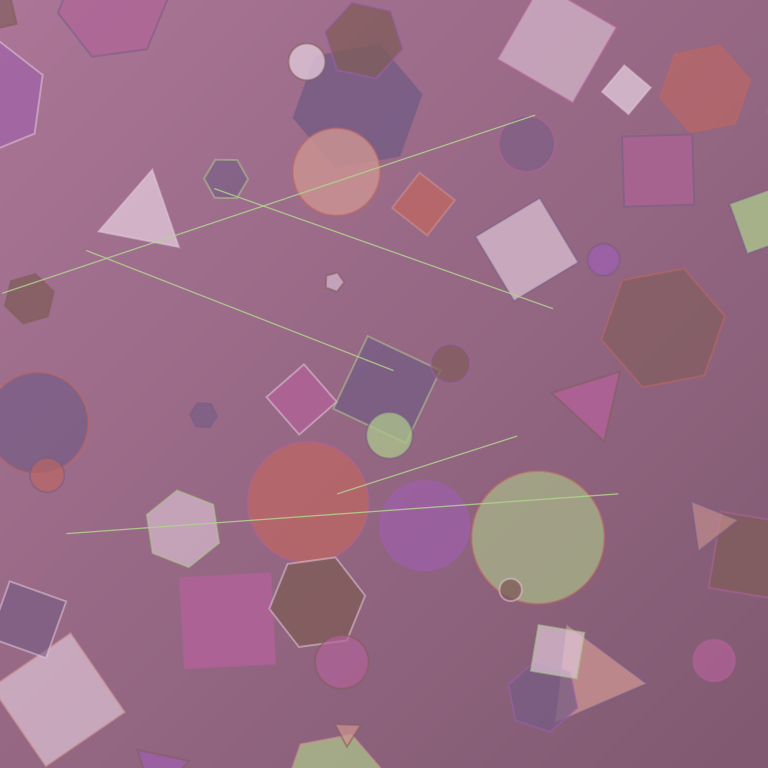
Reproduce this background procedurally as a WebGL 1 fragment shader.

```glsl
precision highp float;

// Translucent outlined circles and polygons scattered over a diagonal mauve
// gradient, crossed by a few hairlines. Shapes sit on a jittered grid and are
// painted from largest to smallest, cycling through a weighted palette.

#define GRID 7.0
#define JITTER 1.3
#define RADIUS_MIN 0.013
#define RADIUS_MAX 0.088
#define FILL_ALPHA_MIN 0.58
#define FILL_ALPHA_MAX 0.82
#define OUTLINE_WIDTH 0.0025
#define OUTLINE_ALPHA 0.55
#define LINE_WIDTH 0.0017
#define LINE_COLOR vec3(0.69, 0.83, 0.55)
#define SEED 17.0

uniform vec2 u_resolution;

const int SHAPE_COUNT = 49; // GRID * GRID
const int LINE_COUNT = 5;
const float SLOTS = 12.0;
const float TAU = 6.28318;

// Four random values in 0..1 from one number.
vec4 hash4(float n) {
  vec4 p = fract(vec4(n) * vec4(0.1031, 0.1030, 0.0973, 0.1099));
  p += dot(p, p.wzxy + 33.33);
  return fract((p.xxyz + p.yzzw) * p.zywx);
}

// Twelve slots; frequent colours own two of them.
vec3 palette(float slot) {
  if (slot < 2.0) return vec3(0.88, 0.78, 0.85);  // pale pink
  if (slot < 4.0) return vec3(0.70, 0.38, 0.60);  // magenta
  if (slot < 5.0) return vec3(0.80, 0.58, 0.57);  // salmon
  if (slot < 6.0) return vec3(0.68, 0.78, 0.55);  // green
  if (slot < 7.0) return vec3(0.75, 0.40, 0.38);  // red
  if (slot < 9.0) return vec3(0.50, 0.36, 0.35);  // brown
  if (slot < 11.0) return vec3(0.46, 0.36, 0.52); // slate
  return vec3(0.62, 0.37, 0.68);                  // violet
}

// Number of sides; zero stands for a circle.
float pickSides(float h) {
  if (h < 0.32) return 0.0;
  if (h < 0.61) return 4.0;
  if (h < 0.80) return 6.0;
  if (h < 0.96) return 3.0;
  return 5.0;
}

float shapeDistance(vec2 p, float radius, float sides, float turn) {
  if (sides < 1.0) return length(p) - radius;
  float sector = TAU / sides;
  float angle = mod(atan(p.y, p.x) + turn, sector) - 0.5 * sector;
  return length(p) * cos(angle) - radius * cos(0.5 * sector);
}

float segmentDistance(vec2 p, vec2 direction, float halfLength) {
  float along = clamp(dot(p, direction), -halfLength, halfLength);
  return length(p - direction * along);
}

// Antialiased coverage of the region where the distance is negative.
float coverage(float d, float pixel) {
  return clamp(0.5 - d / pixel, 0.0, 1.0);
}

void main() {
  float pixel = 1.0 / u_resolution.y;
  vec2 p = gl_FragCoord.xy * pixel;
  vec2 extent = vec2(u_resolution.x * pixel, 1.0);

  // Background, light at the upper left
  vec2 uv = p / extent;
  float shade = 0.5 * (uv.x + 1.0 - uv.y);
  vec3 color = mix(vec3(0.67, 0.46, 0.59), vec3(0.50, 0.35, 0.44), shade);

  // Shapes
  for (int i = 0; i < SHAPE_COUNT; i++) {
    float id = float(i);
    vec4 place = hash4(id + SEED);
    vec4 style = hash4(id + SEED + 100.0);

    float cell = floor(mod(id * 19.0 + 0.5, GRID * GRID));
    float row = floor((cell + 0.5) / GRID);
    vec2 corner = vec2(cell - row * GRID, row);
    vec2 center = (corner + 0.5 + (place.xy - 0.5) * JITTER) / GRID * extent;

    float radius = mix(RADIUS_MAX, RADIUS_MIN, id / float(SHAPE_COUNT - 1));
    float d = shapeDistance(p - center, radius, pickSides(style.x), place.z * TAU);

    vec3 fill = palette(floor(mod(id * 5.0 + 0.5, SLOTS)));
    vec3 outline = palette(floor(style.y * SLOTS));
    float fillAlpha = mix(FILL_ALPHA_MIN, FILL_ALPHA_MAX, style.z);
    color = mix(color, fill, fillAlpha * coverage(d, pixel));
    float rim = coverage(abs(d) - 0.5 * OUTLINE_WIDTH, pixel);
    color = mix(color, outline, OUTLINE_ALPHA * rim);
  }

  // Hairlines
  for (int i = 0; i < LINE_COUNT; i++) {
    vec4 h = hash4(float(i) + SEED + 200.0);
    vec2 middle = mix(vec2(0.25), vec2(0.75), h.xy) * extent;
    float angle = mix(-0.8, 0.8, h.z);
    float halfLength = mix(0.1, 0.38, h.w);
    float d = segmentDistance(p - middle, vec2(cos(angle), sin(angle)), halfLength);
    color = mix(color, LINE_COLOR, 0.85 * coverage(d - 0.5 * LINE_WIDTH, pixel));
  }

  gl_FragColor = vec4(color, 1.0);
}
```
